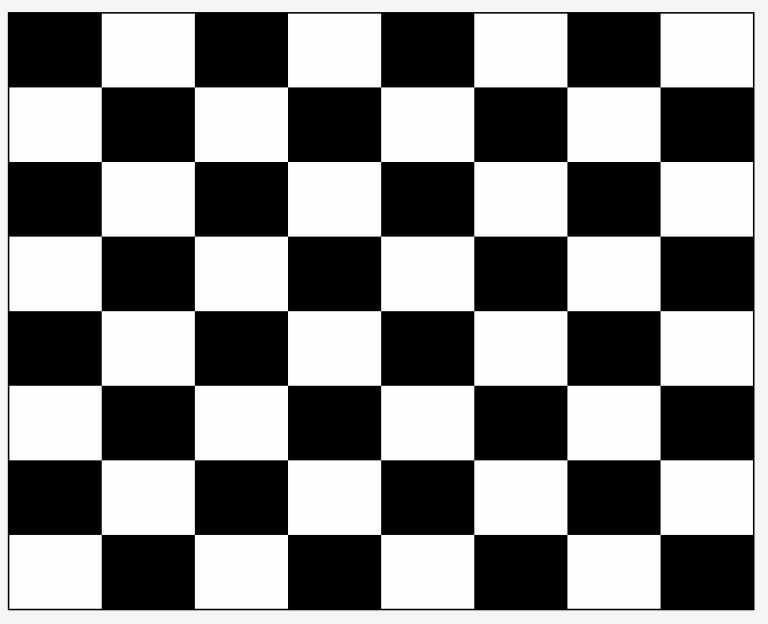
Reproduce this pattern procedurally as a Shadertoy shader.

```glsl
// Black and white 8 by 8 checkerboard with a thin outline on a pale grey margin.

const vec2 CELLS = vec2(8.0, 8.0);             // repeats across and down
const vec2 BOARD_MIN = vec2(0.0112, 0.0232);   // lower left corner, canvas fractions
const vec2 BOARD_MAX = vec2(0.9814, 0.9794);   // upper right corner, canvas fractions
const float OUTLINE_WIDTH = 0.0025;            // fraction of canvas height
const vec3 MARGIN_COLOR = vec3(0.961);
const vec3 LIGHT_COLOR = vec3(0.996);
const vec3 DARK_COLOR = vec3(0.0);

// Signed distance to a box centred on the origin.
float boxDistance(vec2 p, vec2 halfSize) {
    vec2 d = abs(p) - halfSize;
    return length(max(d, 0.0)) + min(max(d.x, d.y), 0.0);
}

// Smoothed square wave per axis: +1 in even cells, -1 in odd cells.
vec2 squareWave(vec2 cell, vec2 cellsPerPixel) {
    vec2 parity = 1.0 - 2.0 * mod(floor(cell), 2.0);
    vec2 edgeDistance = 0.5 - abs(fract(cell) - 0.5);
    return parity * clamp(2.0 * edgeDistance / cellsPerPixel, 0.0, 1.0);
}

// Coverage of a shape, ramped over one pixel around its edge.
float coverage(float signedDistance, float pixel) {
    return clamp(0.5 - signedDistance / pixel, 0.0, 1.0);
}

void mainImage(out vec4 fragColor, in vec2 fragCoord) {
    vec2 uv = fragCoord / iResolution.xy;
    vec2 aspect = vec2(iResolution.x / iResolution.y, 1.0);
    float pixel = 1.0 / iResolution.y;
    vec2 boardSize = BOARD_MAX - BOARD_MIN;

    // Checker cells, with the lower left one light
    vec2 cell = (uv - BOARD_MIN) / boardSize * CELLS;
    vec2 cellsPerPixel = CELLS / (boardSize * iResolution.xy);
    vec2 wave = squareWave(cell, cellsPerPixel);
    vec3 checker = mix(DARK_COLOR, LIGHT_COLOR, 0.5 + 0.5 * wave.x * wave.y);

    // Board on its margin, then the outline along the board's edge
    vec2 center = 0.5 * (BOARD_MIN + BOARD_MAX);
    float board = boxDistance((uv - center) * aspect, 0.5 * boardSize * aspect);
    vec3 color = mix(MARGIN_COLOR, checker, coverage(board, pixel));
    color = mix(color, DARK_COLOR, coverage(abs(board) - 0.5 * OUTLINE_WIDTH, pixel));

    fragColor = vec4(color, 1.0);
}
```
